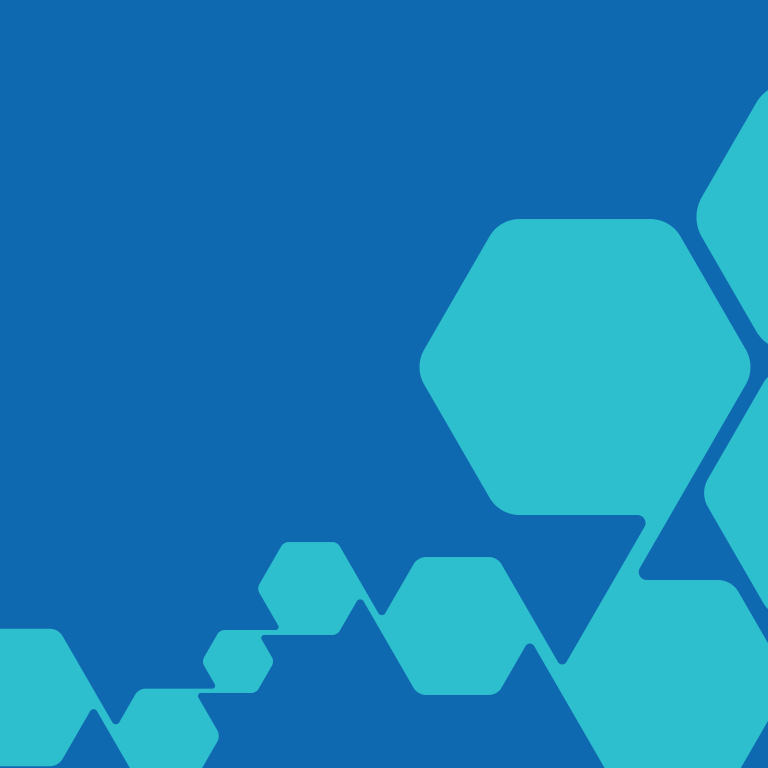
This background is drawn by a three.js fragment shader. Its source:

```glsl
#define BACK_COLOR vec3(0.058, 0.411, 0.690)
#define CELL_COLOR vec3(0.178, 0.748, 0.808)
#define CELL_COUNT 9
#define LINK_OVERLAP 3.0
#define SEAM 0.0015

varying vec2 vUv;

const float SIN60 = 0.8660254;
const float SQRT3 = 1.7320508;

vec2 polar(float degreesCcw) {
  float a = radians(degreesCcw);
  return vec2(cos(a), sin(a));
}

float cross2(vec2 a, vec2 b) {
  return a.x * b.y - a.y * b.x;
}

// Flat-topped hexagon; cell = center, apothem, corner radius
float roundedHexagon(vec2 p, vec4 cell) {
  float apothem = cell.z - cell.w;
  vec2 fold = vec2(-SIN60, 0.5);
  p = abs(p - cell.xy);
  p -= 2.0 * min(dot(fold, p), 0.0) * fold;
  float halfSide = apothem / SQRT3;
  p -= vec2(clamp(p.x, -halfSide, halfSide), apothem);
  return length(p) * sign(p.y) - cell.w;
}

vec2 hexCorner(vec4 cell, float angle) {
  return cell.xy + polar(angle) * cell.z / SIN60;
}

// Rounds off the tip of a 60 degree gap that opens along dir
float gapFillet(vec2 p, vec2 dir, float radius) {
  float along = dot(p, dir);
  float side = abs(cross2(dir, p));
  float wedge = side * SIN60 - along * 0.5 - SEAM;
  float outsideArc = radius - length(p - dir * 2.0 * radius);
  return max(max(wedge, along - 1.5 * radius), outsideArc);
}

// Strip that prolongs one side of each cell between two facing corners
float link(vec2 p, vec4 from, vec4 to, float angle, float radius) {
  vec2 start = hexCorner(from, angle);
  vec2 middle = 0.5 * (start + hexCorner(to, angle + 180.0));
  vec2 edge = polar(angle + 120.0);
  vec2 otherEdge = polar(angle - 120.0);

  // The strip is symmetric about its middle
  vec2 q = p - middle;
  vec2 corner = start - middle;
  if (dot(q, edge) < 0.0) q = -q;

  float halfWidth = abs(cross2(edge, corner));
  float halfLength = dot(edge, corner) + LINK_OVERLAP * radius;
  float strip = max(abs(cross2(edge, q)) - halfWidth, dot(edge, q) - halfLength);

  vec2 gapTip = corner + otherEdge * 2.0 * halfWidth / SIN60;
  vec2 gapDir = (otherEdge - edge) / SQRT3;
  return min(strip, gapFillet(q - gapTip, gapDir, radius));
}

void main() {
  vec2 p = vUv;

  // Cells from left to right
  vec4 cells[CELL_COUNT];
  cells[0] = vec4(0.0243, 0.0918, 0.0895, 0.0195);
  cells[1] = vec4(0.2161, 0.0417, 0.0616, 0.0156);
  cells[2] = vec4(0.3099, 0.1387, 0.0410, 0.0117);
  cells[3] = vec4(0.4043, 0.2337, 0.0605, 0.0117);
  cells[4] = vec4(0.5957, 0.1849, 0.0898, 0.0195);
  cells[5] = vec4(0.7617, 0.5221, 0.1927, 0.0456);
  cells[6] = vec4(0.8759, 0.1120, 0.1328, 0.0312);
  cells[7] = vec4(1.0977, 0.3581, 0.1615, 0.0365);
  cells[8] = vec4(1.1003, 0.7174, 0.1745, 0.0521);

  float d = 1.0;
  for (int i = 0; i < CELL_COUNT; i++) {
    d = min(d, roundedHexagon(p, cells[i]));
  }

  // Links through side corners
  d = min(d, link(p, cells[0], cells[1], 0.0, 0.0052));
  d = min(d, link(p, cells[3], cells[4], 0.0, 0.0052));
  d = min(d, link(p, cells[4], cells[6], 0.0, 0.0065));

  // Links through lower corners
  d = min(d, link(p, cells[3], cells[2], 240.0, 0.0039));
  d = min(d, link(p, cells[2], cells[1], 240.0, 0.0039));
  d = min(d, link(p, cells[5], cells[6], 300.0, 0.0104));

  float pixel = fwidth(vUv.y);
  float coverage = clamp(0.5 - d / pixel, 0.0, 1.0);
  gl_FragColor = vec4(mix(BACK_COLOR, CELL_COLOR, coverage), 1.0);
}
```
